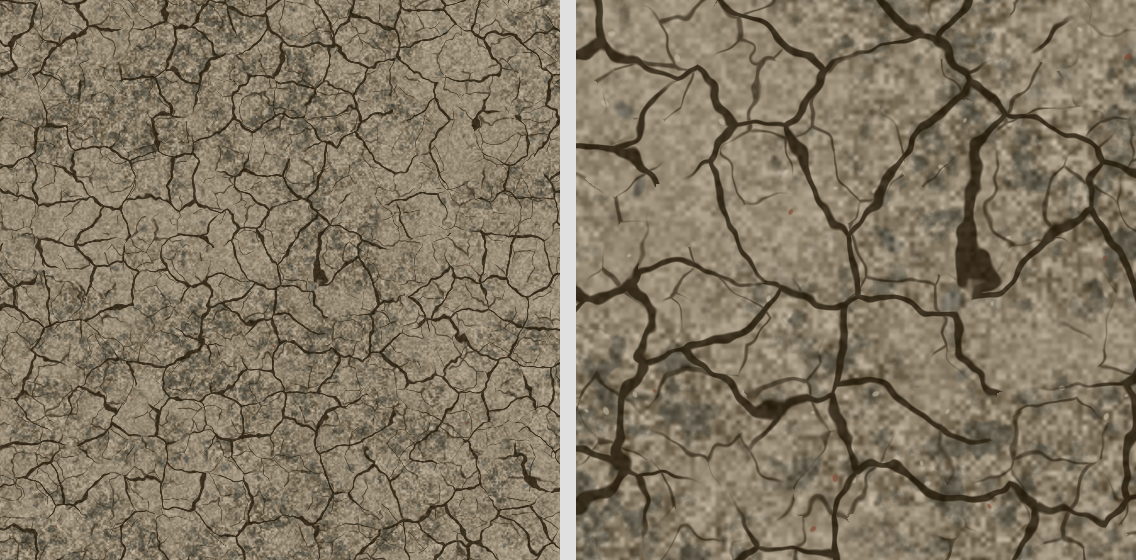
Left: the whole. Right: its middle third, enlarged.
This texture is drawn by a WebGL 1 fragment shader. Its source:

```glsl
precision highp float;
uniform vec2 u_resolution;

const vec3 CRACK_SHADE = vec3(0.17, 0.13, 0.065);
const vec3 SOIL = vec3(0.565, 0.513, 0.428);
const vec3 GRAVEL = vec3(0.34, 0.325, 0.275);
const vec3 STONE = vec3(0.32, 0.32, 0.29);
const vec3 PALE_CHIP = vec3(0.77, 0.73, 0.64);
const vec3 RUST_CHIP = vec3(0.50, 0.27, 0.18);

float hash(vec2 p) {
  vec3 q = fract(p.xyx * 0.1031);
  q += dot(q, q.yzx + 33.33);
  return fract((q.x + q.y) * q.z);
}

vec2 hash2(vec2 p) {
  return vec2(hash(p), hash(p + 71.7));
}

float noise(vec2 p) {
  vec2 cell = floor(p), f = fract(p);
  f = f * f * (3.0 - 2.0 * f);
  float low = mix(hash(cell), hash(cell + vec2(1.0, 0.0)), f.x);
  float high = mix(hash(cell + vec2(0.0, 1.0)), hash(cell + 1.0), f.x);
  return mix(low, high, f.y);
}

float fbm(vec2 p) {
  float sum = 0.0, weight = 0.5;
  for (int i = 0; i < 4; i++) {
    sum += weight * noise(p);
    p = mat2(1.6, 1.2, -1.2, 1.6) * p + 17.3;
    weight *= 0.5;
  }
  return sum / 0.9375;
}

vec2 wobble(vec2 p, float frequency, float amount) {
  vec2 q = p * frequency;
  return (vec2(noise(q + 3.1), noise(q + 47.9)) - 0.5) * amount;
}

vec2 cellPoint(vec2 cell) {
  return cell + 0.08 + 0.84 * hash2(cell);
}

// Cracks along cell borders; each border has its own width and may be closed.
float cracks(vec2 p, float cells, float maxWidth, float openness, float blur) {
  vec2 q = p * cells, home = floor(q), nearest = home;
  float best = 9.0;
  for (int j = -1; j <= 1; j++)
    for (int i = -1; i <= 1; i++) {
      vec2 cell = home + vec2(i, j);
      float d = distance(q, cellPoint(cell));
      if (d < best) { best = d; nearest = cell; }
    }
  vec2 a = cellPoint(nearest);
  float along = noise(p * cells * 1.7 + 9.0) - 0.5;
  float dark = 0.0;
  for (int j = -2; j <= 2; j++)
    for (int i = -2; i <= 2; i++) {
      if (i == 0 && j == 0) continue;
      vec2 cell = nearest + vec2(i, j);
      vec2 b = cellPoint(cell);
      float border = dot(0.5 * (a + b) - q, normalize(b - a)) / cells;
      float chance = hash(nearest + cell + 5.5);
      float open = clamp(chance * 1.1 + along * 1.3 + openness, 0.0, 1.0);
      float width = maxWidth * (0.25 + 0.75 * open);
      float line = 1.0 - smoothstep(width - blur, width + blur, border);
      dark = max(dark, line * smoothstep(0.0, 0.4, open));
    }
  return dark;
}

// Scattered chips: x is coverage, y is a random value for the chip.
vec2 chips(vec2 p, float cells, float share, float size, float blur) {
  vec2 q = p * cells, cell = floor(q);
  vec2 offset = (fract(q) - 0.3 - 0.4 * hash2(cell + 13.0)) / cells;
  float angle = 6.2832 * hash(cell + 29.0);
  vec2 axis = vec2(cos(angle), sin(angle));
  offset = vec2(dot(offset, axis), 1.5 * dot(offset, vec2(-axis.y, axis.x)));
  float radius = size * (0.6 + 0.6 * hash(cell + 37.0));
  float shape = 1.0 - smoothstep(radius - blur, radius + blur, length(offset));
  return vec2(shape * step(hash(cell + 53.0), share), hash(cell + 61.0));
}

void main() {
  vec2 p = gl_FragCoord.xy / u_resolution.y;
  float blur = max(0.0008, 0.6 / u_resolution.y);

  // Dry soil, from smooth pale crust to rough grey gravel
  float patches = fbm(p * 5.0 + 2.0);
  float mottle = fbm(p * 26.0 + 31.0);
  float rough = smoothstep(0.36, 0.68, 0.45 * patches + 0.55 * mottle);
  float grain = (noise(p * 330.0) - 0.5) * 0.25 + (noise(p * 165.0 + 8.0) - 0.5) * 0.17;
  vec3 color = SOIL + 0.045 - 0.06 * rough + (fbm(p * 13.0 + 70.0) - 0.5) * 0.08;
  color += grain * mix(0.55, 1.25, rough);
  float pits = smoothstep(0.52, 0.78, fbm(p * 95.0 + 12.0) + 0.16 * (rough - 0.5));
  color = mix(color, GRAVEL + grain * 0.6, pits * mix(0.25, 0.85, rough));

  // Stones and small chips
  vec2 stone = chips(p + wobble(p, 90.0, 0.006), 26.0, 0.11, 0.007, 0.003);
  color = mix(color, STONE + grain * 0.8, stone.x * 0.6);
  vec2 chip = chips(p, 75.0, 0.07, 0.0021, blur);
  color = mix(color, mix(PALE_CHIP, RUST_CHIP, step(0.88, chip.y)), chip.x * 0.65);

  // Wide cracks, then hairline cracks between them
  vec2 bent = p + wobble(p, 16.0, 0.032) + wobble(p, 48.0, 0.011) + wobble(p, 130.0, 0.0045);
  float wide = cracks(bent, 14.0, 0.0026, 0.06, blur);
  float hairline = cracks(bent + 4.37, 25.0, 0.0014, -0.3, blur);
  float crack = max(wide * 0.88, hairline * 0.62);
  color = mix(color, CRACK_SHADE + grain * 0.25, crack);

  gl_FragColor = vec4(clamp(color, 0.0, 1.0), 1.0);
}
```
